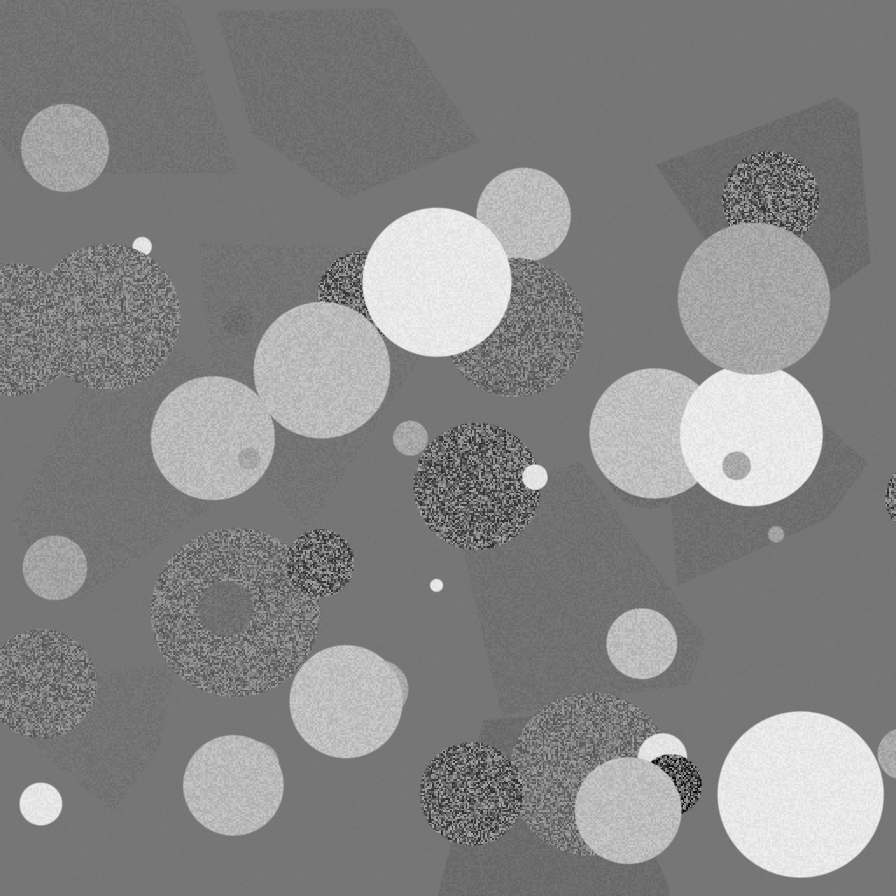
A three.js fragment shader for this background:

```glsl
varying vec2 vUv;

const float TAU = 6.2831853;
const float EDGE = 0.0012;         // softness of outlines
const float GRAIN_CELLS = 512.0;   // grain cells across the canvas

const int DISCS = 42;
const vec2 GRID = vec2(7.0, 6.0);  // loose grid, one disc per cell
const float GRID_STRIDE = 11.0;    // shuffles the order of the cells
const float JITTER = 1.5;          // scatter, in cells
const vec2 BAND = vec2(0.02, 0.74);
const float LIFT = 0.28;           // how far small discs stray upward
const vec2 DISC_RADIUS = vec2(0.006, 0.095);

const int SHARDS = 9;
const int SHARD_SIDES = 5;
const vec2 SHARD_RADIUS = vec2(0.09, 0.19);
const vec2 SHARD_LEVEL = vec2(0.415, 0.455);
const float SHARD_GRAIN = 0.025;

// Surfaces: x is the grey level, y the strength of the grain
const vec2 GROUND = vec2(0.462, 0.006);
const vec2 WHITE = vec2(0.905, 0.03);
const vec2 LIGHT = vec2(0.74, 0.05);
const vec2 MIDDLE = vec2(0.65, 0.05);
const vec2 SPECKLED = vec2(0.47, 0.15);
const vec2 COARSE = vec2(0.42, 0.25);
const vec2 BLACK = vec2(0.30, 0.34);
const vec2 FAINT = vec2(0.44, 0.04);

float hash1(vec2 p) {
  vec3 q = fract(p.xyx * 0.1031);
  q += dot(q, q.yzx + 33.33);
  return fract((q.x + q.y) * q.z);
}

vec2 hash2(float n) {
  vec3 q = fract(n * vec3(0.1031, 0.1030, 0.0973));
  q += dot(q, q.yzx + 33.33);
  return fract((q.xx + q.yz) * q.zy);
}

float coverage(float dist) {
  return 1.0 - smoothstep(-EDGE, EDGE, dist);
}

vec2 discSurface(float pick) {
  if (pick < 0.20) return WHITE;
  if (pick < 0.40) return LIGHT;
  if (pick < 0.61) return MIDDLE;
  if (pick < 0.76) return SPECKLED;
  if (pick < 0.92) return COARSE;
  if (pick < 0.95) return BLACK;
  return FAINT;
}

// Irregular convex polygon as an intersection of half-planes
float shardDistance(vec2 p, float radius, float seed) {
  float dist = -1.0;
  for (int k = 0; k < SHARD_SIDES; k++) {
    vec2 h = hash2(seed + float(k) * 7.3);
    float angle = TAU * (float(k) + 0.8 * h.x) / float(SHARD_SIDES) + seed;
    float reach = radius * mix(0.55, 1.0, h.y);
    dist = max(dist, dot(p, vec2(cos(angle), sin(angle))) - reach);
  }
  return dist;
}

vec2 paintShards(vec2 surface, vec2 uv) {
  for (int i = 0; i < SHARDS; i++) {
    float n = float(i) + 1.0;
    vec2 h = hash2(n * 19.7);
    vec2 center = fract(n * vec2(0.7549, 0.5698) + 0.35);
    float radius = mix(SHARD_RADIUS.x, SHARD_RADIUS.y, h.x);
    vec2 shard = vec2(mix(SHARD_LEVEL.x, SHARD_LEVEL.y, h.y), SHARD_GRAIN);
    float dist = shardDistance(uv - center, radius, n * 31.1);
    surface = mix(surface, shard, coverage(dist));
  }
  return surface;
}

vec2 paintDiscs(vec2 surface, vec2 uv) {
  for (int i = 0; i < DISCS; i++) {
    float n = float(i);
    float size = fract(n * 0.7549 + 0.2);
    float cell = mod(n * GRID_STRIDE, GRID.x * GRID.y);
    vec2 slot = vec2(mod(cell, GRID.x), floor((cell + 0.5) / GRID.x));
    vec2 center = (slot + 0.5 + JITTER * (hash2(n + 53.0) - 0.5)) / GRID;

    // Large discs keep to the band, small ones drift above it
    vec2 h = hash2(n * 3.7 + 211.0);
    center.y = mix(BAND.x, BAND.y, center.y) + LIFT * (1.0 - size) * h.x * h.x;

    vec2 disc = discSurface(fract(n * 0.618 + 0.1));
    disc.x += 0.03 * (h.y - 0.5);
    float radius = mix(DISC_RADIUS.x, DISC_RADIUS.y, size);
    surface = mix(surface, disc, coverage(length(uv - center) - radius));
  }
  return surface;
}

void main() {
  vec2 surface = paintDiscs(paintShards(GROUND, vUv), vUv);
  float grain = 2.0 * hash1(floor(vUv * GRAIN_CELLS) + 17.0) - 1.0;
  float grey = clamp(surface.x + surface.y * grain, 0.0, 1.0);
  gl_FragColor = vec4(vec3(grey), 1.0);
}
```
